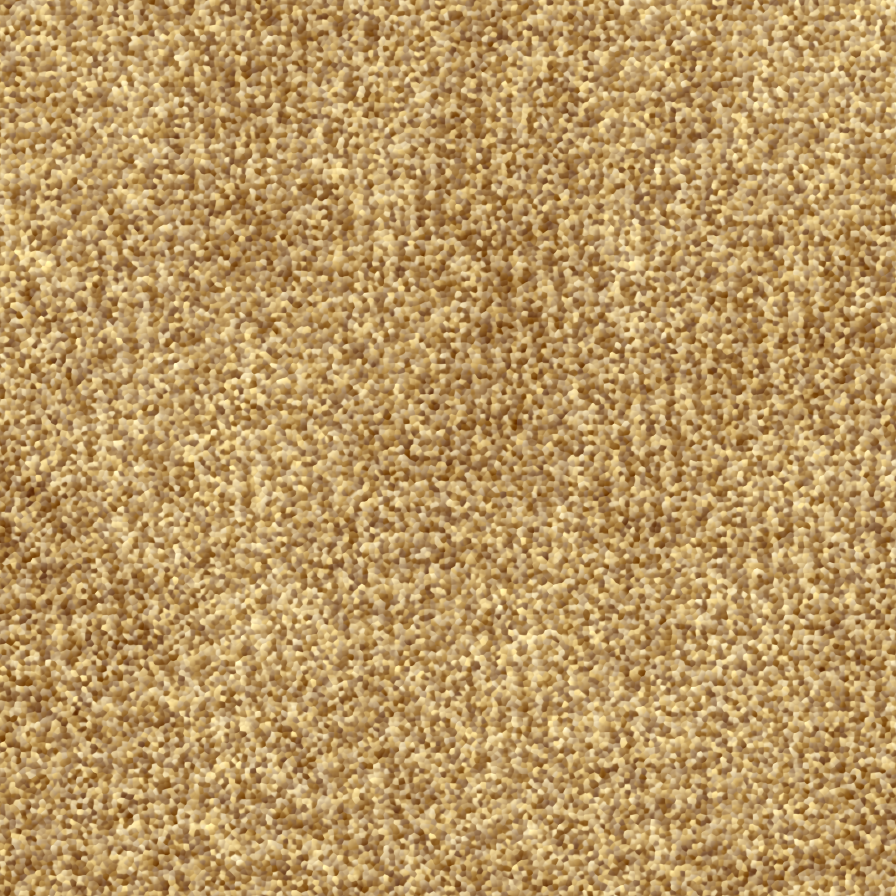
This texture is drawn by a Shadertoy shader. Its source:

```glsl
float hash(vec2 p) {
    return fract(sin(dot(p, vec2(127.1, 311.7))) * 43758.5453);
}

vec2 hash2(vec2 p) {
    return vec2(hash(p), hash(p + 57.3));
}

float valueNoise(vec2 p) {
    vec2 cell = floor(p), f = fract(p);
    f = f * f * (3.0 - 2.0 * f);
    return mix(mix(hash(cell), hash(cell + vec2(1, 0)), f.x),
               mix(hash(cell + vec2(0, 1)), hash(cell + vec2(1, 1)), f.x), f.y);
}

// Soft Voronoi grains: x = tone, y = yellow tint, z = sparkle
vec3 sandGrains(vec2 p) {
    vec2 cell = floor(p);
    vec3 sum = vec3(0.0);
    float total = 0.0;
    for (int j = -1; j <= 1; j++)
    for (int i = -1; i <= 1; i++) {
        vec2 id = cell + vec2(i, j);
        vec2 offset = p - id - 0.1 - 0.8 * hash2(id);
        // Each grain is stretched along its own direction
        float angle = 6.2832 * hash(id + 13.7);
        float along = dot(offset, vec2(cos(angle), sin(angle)));
        float weight = exp(-9.0 * (dot(offset, offset) - 0.4 * along * along));
        float tone = 2.0 * hash(id + 31.9) - 1.0 + 0.5 * dot(offset, vec2(-0.6, 0.8));
        float tint = 2.0 * hash(id + 83.1) - 1.0;
        float sparkle = step(0.9993, hash(id + 151.3));
        sum += weight * vec3(tone, tint, sparkle);
        total += weight;
    }
    return sum / total;
}

// Sparse dots in a jittered grid: xy = offset in radii, z = presence
vec3 scatter(vec2 p, float chance, float radius) {
    vec2 id = floor(p);
    vec2 center = 0.3 + 0.4 * hash2(id + 7.7);
    float size = radius * mix(0.6, 1.2, hash(id + 19.1));
    return vec3((fract(p) - center) / size, step(hash(id + 43.3), chance));
}

void mainImage(out vec4 fragColor, in vec2 fragCoord) {
    vec2 uv = fragCoord / iResolution.xy;

    // Grain tone with broad and small patches
    vec3 grain = sandGrains(uv * 175.0);
    float tone = 2.35 * grain.x;
    tone += 0.7 * (valueNoise(uv * 7.0) - 0.5);
    tone += 0.8 * (valueNoise(uv * 27.0 + 9.0) - 0.5);
    tone += 0.7 * (valueNoise(uv * 260.0 + 3.0) - 0.5);

    // Small dark hollows
    vec3 hollow = scatter(uv * 17.0, 0.09, 0.13);
    tone -= 1.3 * hollow.z * exp(-dot(hollow.xy, hollow.xy));

    // Brown to cream ramp, varied between yellow and grey
    vec3 color = vec3(0.735, 0.6, 0.39) + tone * vec3(0.1, 0.119, 0.11);
    color += grain.y * vec3(0.02, 0.0, -0.065);

    // A few flat pebbles with a shaded rim
    vec3 pebble = scatter(uv * 10.0 + 3.0, 0.05, 0.1);
    float shape = length(pebble.xy * vec2(1.1, 0.9));
    float shade = exp(-2.5 * dot(pebble.xy - 0.6, pebble.xy - 0.6));
    color *= 1.0 - 0.35 * pebble.z * shade;
    vec3 stone = vec3(0.73, 0.6, 0.41) + 0.06 * dot(pebble.xy, vec2(-0.6, 0.5));
    color = mix(color, stone, 0.75 * pebble.z * (1.0 - smoothstep(0.65, 1.0, shape)));

    // Bright quartz sparkles
    color = mix(color, vec3(0.97, 0.97, 0.95), smoothstep(0.3, 0.8, grain.z));

    fragColor = vec4(clamp(color, 0.0, 1.0), 1.0);
}
```
